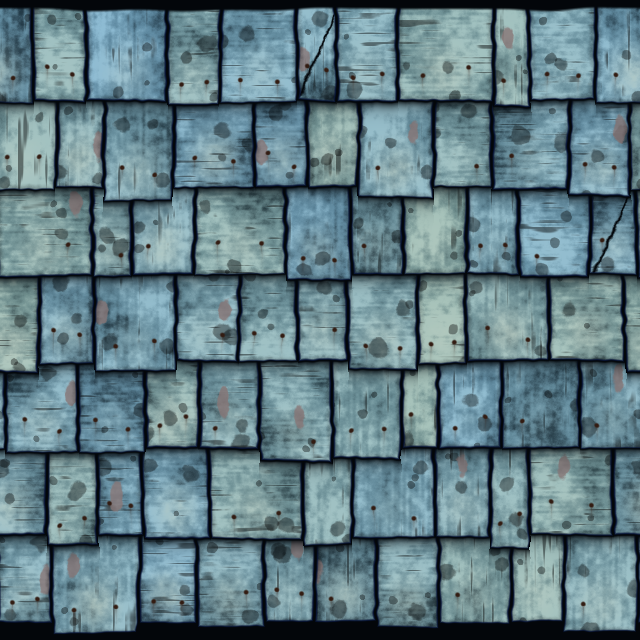
This texture is drawn by a WebGL 2 fragment shader. Its source:

```glsl
#version 300 es
precision highp float;
// Weathered blue-grey wooden shingles in seven overlapping, uneven rows.
uniform vec2 u_resolution;
out vec4 outColor;

const float ROWS = 7.0;
const float COLS = 10.0;
const float PITCH = 0.136;
const float TOP = 0.017;
const vec3 BLACK = vec3(0.01, 0.025, 0.04);
const vec3 NAVY = vec3(0.03, 0.08, 0.22);
const vec3 DEEP = vec3(0.15, 0.23, 0.26);
const vec3 MID = vec3(0.42, 0.55, 0.58);
const vec3 PALE = vec3(0.63, 0.75, 0.76);
const vec3 CREAM = vec3(0.75, 0.81, 0.76);
const vec3 BARE = vec3(0.53, 0.46, 0.46);
const vec3 RUST = vec3(0.20, 0.11, 0.07);

struct Shingle {
  vec2 id;
  float left;    // distance from the left side
  float width;
  float below;   // distance past the bottom, negative inside
};

float hash(vec2 p) {
  return fract(sin(dot(p, vec2(127.1, 311.7))) * 43758.5453);
}

float noise(vec2 p) {
  vec2 i = floor(p), f = fract(p);
  f = f * f * (3.0 - 2.0 * f);
  return mix(mix(hash(i), hash(i + vec2(1, 0)), f.x),
             mix(hash(i + vec2(0, 1)), hash(i + 1.0), f.x), f.y);
}

float fbm(vec2 p) {
  float sum = 0.0, amp = 0.5;
  for (int i = 0; i < 5; i++) {
    sum += amp * noise(p);
    p = p * 2.03 + 7.3;
    amp *= 0.5;
  }
  return sum / 0.97;
}

// Jittered, slightly leaning side of a shingle, in column units
float sideX(float i, float row, float y) {
  vec2 id = vec2(mod(i, COLS), row);
  float lean = 0.5 * (hash(id + 31.0) - 0.5) * (y - TOP - PITCH * row);
  float wobble = 0.035 * (noise(vec2(y * 70.0, id.x * 7.0 + row * 83.0)) - 0.5);
  return i + 0.58 * (hash(id + 3.0) - 0.5) + lean + wobble;
}

Shingle findShingle(vec2 p, float row) {
  float x = p.x * COLS + floor(hash(vec2(row, 9.0)) * 100.0) * 0.1;
  float i = floor(x);
  if (x < sideX(i, row, p.y)) i -= 1.0;
  else if (x >= sideX(i + 1.0, row, p.y)) i += 1.0;
  float a = sideX(i, row, p.y), b = sideX(i + 1.0, row, p.y);
  vec2 id = vec2(mod(i, COLS), row);
  float h = hash(id + 57.0);
  float tilt = 0.007 * (hash(id + 71.0) - 0.5) * ((x - a) / (b - a) - 0.5);
  float chip = 0.002 * noise(vec2(p.x * 90.0, row * 5.0));
  float bottom = TOP + PITCH * (row + 1.0) + 0.003 + 0.022 * h * h * h + tilt + chip;
  return Shingle(id, (x - a) / COLS, (b - a) / COLS, p.y - bottom);
}

// Soft-edged ragged blot, 1 inside
float blot(vec2 d, vec2 radius, vec2 q) {
  float r = length(d / radius) + 1.1 * (fbm(q * 55.0) - 0.5);
  return 1.0 - smoothstep(0.75, 1.05, r);
}

vec3 paint(vec2 p, Shingle s, float px) {
  vec2 id = s.id;
  vec2 q = p + vec2(hash(id + 5.0), hash(id + 6.0)) * 9.0;
  vec2 local = vec2(s.left, s.below + PITCH);
  float blue = hash(id + 11.0);

  // Faded paint and wood grain
  float across = noise(q * vec2(24, 260)), along = noise(q * vec2(210, 16));
  float grain = mix(along, across, step(0.5, hash(id + 13.0)));
  float fine = fbm(q * 95.0);
  float tone = 0.60 + 1.05 * (fbm(q * 13.0) - 0.5) + 0.55 * (fine - 0.5)
             + 0.26 * (grain - 0.5) - 0.16 * (blue - 0.5);
  vec3 col = mix(DEEP, MID, smoothstep(0.0, 0.5, tone));
  col = mix(col, PALE, smoothstep(0.42, 0.88, tone));
  col *= mix(vec3(1.04, 1.02, 0.96), vec3(0.88, 0.98, 1.09), blue);
  vec2 glow = (local - vec2(s.width * 0.5, 0.09)) / vec2(0.035, 0.04);
  col = mix(col, CREAM, 0.55 * hash(id + 15.0) * exp(-dot(glow, glow)) * (0.5 + fine));
  float worn = smoothstep(0.4, 0.6, fbm(q * 22.0 + 4.0));
  col *= 1.0 - 0.45 * worn * smoothstep(0.7, 0.9, grain);

  // Stains, bare wood and nails
  for (int k = 0; k < 3; k++) {
    vec2 key = id + float(k) * 19.0;
    vec2 at = vec2(hash(key + 21.0) * s.width, PITCH * hash(key + 22.0));
    float size = mix(0.004, 0.015, hash(key + 23.0));
    col *= 1.0 - 0.38 * blot(local - at, vec2(size), q);
  }
  vec2 bareAt = vec2(s.width * hash(id + 25.0), 0.02 + 0.06 * hash(id + 26.0));
  col = mix(col, BARE, 0.8 * step(0.65, hash(id + 27.0)) * blot(local - bareAt, vec2(0.010, 0.022), q));
  for (int k = 0; k < 2; k++) {
    vec2 key = id + float(k) * 29.0;
    vec2 at = vec2(s.width * (0.26 + 0.48 * float(k)), mix(0.08, 0.105, hash(key + 41.0)));
    vec2 d = local - at;
    float streak = exp(-abs(d.x) / 0.002) * smoothstep(-0.002, 0.002, d.y) * exp(-max(d.y, 0.0) / 0.012);
    float head = 1.0 - smoothstep(0.0018, 0.0038 + px, length(d));
    col = mix(col, RUST, step(0.35, hash(key + 43.0)) * max(head, 0.6 * streak));
  }

  // Occasional diagonal split, wider towards the bottom
  float split = abs(s.left - s.width * 0.6 + 0.45 * (local.y - 0.05) + 0.008 * (fine - 0.5));
  float cut = 1.0 - smoothstep(0.0, 0.001 + 0.025 * max(local.y, 0.0) + px, split);
  col = mix(col, BLACK, step(0.94, hash(id + 47.0)) * cut);

  // Dirty rims, navy fringe and black joints
  float side = min(s.left, s.width - s.left);
  float rim = min(side, -s.below);
  float gap = 0.0008 + 0.0018 * noise(vec2(p.y * 35.0, id.x + id.y * 13.0));
  col *= 0.72 + 0.28 * smoothstep(0.0, 0.012, rim + 0.008 * (fine - 0.5));
  col = mix(NAVY, col, smoothstep(gap, gap + 0.0022 + px, rim));
  return mix(BLACK, col, smoothstep(gap * 0.4, gap * 0.4 + 0.001 + px, rim));
}

void main() {
  vec2 uv = gl_FragCoord.xy / u_resolution;
  vec2 p = vec2(uv.x, 1.0 - uv.y);
  float px = 1.0 / min(u_resolution.x, u_resolution.y);
  float row = max(floor((p.y - TOP) / PITCH), 0.0);
  vec3 col = BLACK;
  if (row < ROWS) col = paint(p, findShingle(p, row), px);

  // The row above hangs over this one and shades it
  if (row > 0.0) {
    Shingle upper = findShingle(p, row - 1.0);
    float shade = exp(-max(upper.below, 0.0) / 0.009);
    col = mix(col, BLACK, 0.88 * shade);
    col = mix(paint(p, upper, px), col, smoothstep(-px, px, upper.below));
  }
  float ridge = 0.009 + 0.006 * noise(vec2(p.x * 14.0, 2.0));
  col = mix(BLACK, col, smoothstep(ridge, ridge + 0.006, p.y));
  outColor = vec4(col, 1.0);
}
```
